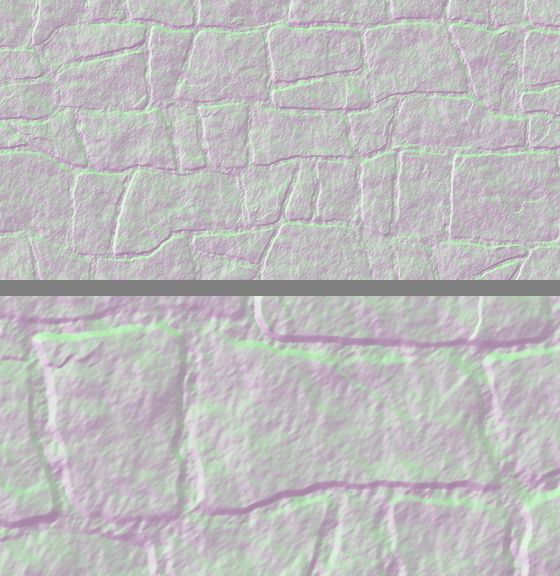
Top, the full canvas; bottom, a detail of the centre.
Write a WebGL 2 fragment shader that draws this texture map.

```glsl
#version 300 es
precision highp float;

#define ROWS 4.3
#define COLUMNS 3.4
#define JITTER 0.8
#define SPLIT_CHANCE 0.4
#define JOINT 0.0055
#define BEVEL 0.009
#define RISE 0.011
#define GRAIN 0.0102
#define SAMPLE_STEP 0.0018

uniform vec2 u_resolution;
out vec4 fragColor;

float hash(vec2 p) {
    vec3 q = fract(vec3(p.xyx) * 0.1031);
    q += dot(q, q.yzx + 33.33);
    return fract((q.x + q.y) * q.z);
}

float noise(vec2 p) {
    vec2 i = floor(p), f = fract(p);
    f = f * f * (3.0 - 2.0 * f);
    vec2 k = vec2(0, 1);
    return mix(mix(hash(i), hash(i + k.yx), f.x),
               mix(hash(i + k.xy), hash(i + k.yy), f.x), f.y);
}

// Diagonal, slightly stretched grain
float fbm(vec2 p) {
    float sum = 0.0, amp = 1.0;
    for (int i = 0; i < 4; i++) {
        p = mat2(0.8, 0.6, -0.6, 0.8) * p;
        sum += amp * (noise(p * vec2(0.9, 1.25)) - 0.5);
        p = p * 2.03 + 17.0;
        amp *= 0.5;
    }
    return sum;
}

float smoothMin(float a, float b, float k) {
    float h = max(k - abs(a - b), 0.0) / k;
    return min(a, b) - h * h * k * 0.25;
}

// Wandering divider number i, at position t along its length
float divider(float i, float t) {
    return i + JITTER * (noise(vec2(t, i)) - 0.5);
}

// Index and both dividers of the interval that holds x
vec3 interval(float x, float t) {
    float i = floor(x);
    if (x < divider(i, t)) i -= 1.0;
    else if (x >= divider(i + 1.0, t)) i += 1.0;
    return vec3(i, divider(i, t), divider(i + 1.0, t));
}

// Offset from the stone centre, distance to the joint, stone id
vec4 stone(vec2 p) {
    vec2 g = p * vec2(COLUMNS, ROWS) + vec2(20.0, 10.3);

    // Courses run level, then step up or down
    float run = p.x * 2.6;
    vec3 row = interval(g.y, floor(run) + smoothstep(0.25, 0.75, fract(run)));
    float v = (g.y - row.y) / (row.z - row.y);
    g.x += 9.0 * hash(vec2(row.x, 3.0));
    vec3 col = interval(g.x, 0.1 + 0.42 * v + 7.0 * row.x + 50.0);

    float dx = min(g.x - col.y, col.z - g.x) / COLUMNS;
    float dy = min(g.y - row.y, row.z - g.y) / ROWS;
    float d = smoothMin(dx, dy, 0.022);
    vec2 q = (g - 0.5 * vec2(col.y + col.z, row.y + row.z)) / vec2(COLUMNS, ROWS);

    // Some blocks are cut in two, mostly along the course
    vec2 cell = vec2(col.x, row.x);
    float id = col.x + 41.0 * row.x;
    if (hash(cell + 5.0) < SPLIT_CHANCE) {
        float angle = 0.5 * (hash(cell + 11.0) - 0.5);
        if (hash(cell + 19.0) < 0.4) angle += 1.57;
        float cut = dot(q, vec2(-sin(angle), cos(angle))) + 0.08 * (hash(cell + 23.0) - 0.5);
        d = smoothMin(d, abs(cut), 0.018);
        id += cut > 0.0 ? 500.0 : 0.0;
    }
    return vec4(q, d, id);
}

float height(vec2 p) {
    vec2 warp = vec2(noise(p * 12.0), noise(p * 12.0 + 40.0)) - 0.5;
    warp += 0.4 * (vec2(noise(p * 41.0), noise(p * 41.0 + 70.0)) - 0.5);
    vec4 s = stone(p + 0.02 * warp);
    float d = s.z + 0.006 * (noise(p * 26.0 + 9.0) - 0.5) + 0.003 * (noise(p * 75.0) - 0.5);

    // Chipped edge of uneven depth, rounded shoulder, tilted face
    float mask = smoothstep(JOINT, JOINT + BEVEL, d);
    vec2 tilt = 0.2 * (vec2(hash(vec2(s.w, 1.0)), hash(vec2(s.w, 2.0))) - 0.5);
    float face = RISE * (0.3 + 1.4 * noise(p * 11.0 + 31.0)) + dot(tilt, s.xy);
    face += 0.012 * noise(p * 7.0 + 80.0) * (1.0 - exp(-max(d, 0.0) / 0.025));

    // Broad ridges and broken ledges
    vec2 local = p + 0.37 * s.w;
    face -= 0.018 * abs(noise(local * 8.0) - 0.5);
    float ledge = noise(local * 6.0 + 0.6 * fbm(p * 12.0));
    face += 0.009 * smoothstep(0.5, 0.55, ledge) * noise(p * 8.0 + 60.0);

    return mask * face + GRAIN * fbm(p * 29.0) * mix(1.7, 1.0, mask);
}

void main() {
    vec2 p = gl_FragCoord.xy / u_resolution.y;
    vec2 e = vec2(SAMPLE_STEP, 0);
    vec2 slope = vec2(height(p + e.xy) - height(p - e.xy),
                      height(p - e.yx) - height(p + e.yx)) / (2.0 * SAMPLE_STEP);
    vec2 n = slope / sqrt(1.0 + dot(slope, slope));

    // Left faces go white, upper faces green, lower faces purple
    vec3 color = vec3(0.75, 0.74, 0.75);
    color += n.x * (n.x > 0.0 ? 0.16 : 0.1);
    color += n.y * vec3(0.01, 0.19, 0.01) - n.y * n.y * vec3(0.06, 0.0, 0.06);
    fragColor = vec4(color, 1.0);
}
```
